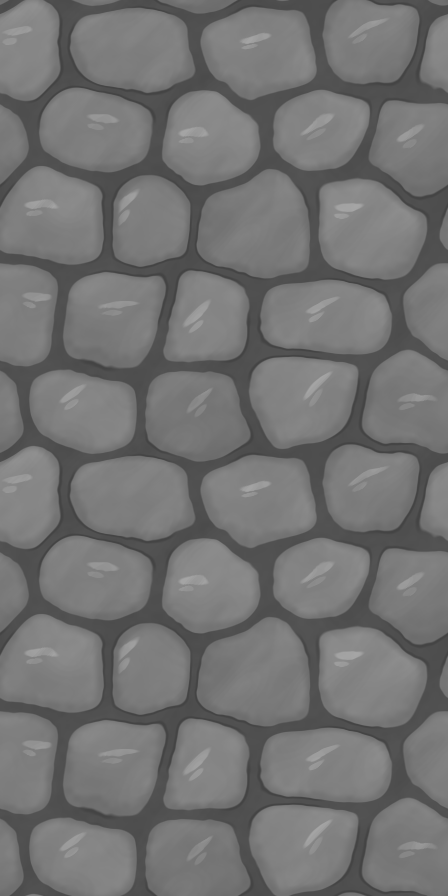
Write a WebGL 1 fragment shader that draws this texture.

```glsl
precision highp float;
// Hand-painted grey cobblestone wall with dark mortar and glossy brush highlights.
uniform vec2 u_resolution;

const vec2 TILES = vec2(1.0, 2.0);      // repeats of the square tile on the canvas
const vec2 GRID = vec2(4.0, 5.0);       // stones per tile
const vec2 JITTER = vec2(0.46, 0.32);   // scatter of stone centres, in cells
const vec2 STRETCH = vec2(1.0, 1.22);   // flattens the stones into rows
const float SIZE_SPREAD = 0.010;        // uneven stone sizes
const float ROUNDING = 58.0;            // lower is rounder
const float GAP = 0.012;                // half the mortar width
const float RIM_WIDTH = 0.024;
const float MORTAR = 0.312;
const float CREVICE = 0.265;
const float RIM = 0.425;
const float STONE_DARK = 0.468;
const float STONE_LIGHT = 0.525;
const float GLOSS = 0.105;

vec2 hash2(vec2 p) {
  vec2 s = vec2(dot(p, vec2(127.1, 311.7)), dot(p, vec2(269.5, 183.3)));
  return fract(sin(s) * 43758.5453);
}

vec2 wrap(vec2 cell, vec2 period) {
  return floor(mod(cell + 0.5, period));
}

// Value noise that repeats after a whole number of cells.
float noise(vec2 p, vec2 period) {
  vec2 i = floor(p);
  vec2 f = p - i;
  f = f * f * (3.0 - 2.0 * f);
  float a = hash2(wrap(i, period)).x;
  float b = hash2(wrap(i + vec2(1.0, 0.0), period)).x;
  float c = hash2(wrap(i + vec2(0.0, 1.0), period)).x;
  float d = hash2(wrap(i + 1.0, period)).x;
  return mix(mix(a, b, f.x), mix(c, d, f.x), f.y);
}

// Diagonal brush strokes with flat, softly edged tones.
float brush(vec2 p, vec2 scale) {
  float v = noise(vec2(p.x + p.y, p.y - p.x) * scale, scale) * 5.0;
  return (floor(v) + smoothstep(0.3, 0.7, fract(v))) / 5.0;
}

float rowShift(float row) {
  return fract((row * 2.0 + 0.5) / 5.0);
}

// Stone centre in xy, size weight in z.
vec3 stoneAt(vec2 cell) {
  vec2 id = wrap(cell, GRID);
  vec2 centre = cell + 0.5 + (hash2(id + 7.0) - 0.5) * JITTER;
  centre.x += rowShift(cell.y);
  return vec3(centre / GRID, (hash2(id + 31.0).x - 0.5) * SIZE_SPREAD);
}

vec2 neighbour(vec2 p, float column, float row) {
  float y = floor(p.y * GRID.y) + row;
  return vec2(floor(p.x * GRID.x - rowShift(y)) + column, y);
}

float power(vec2 p, vec3 stone) {
  vec2 d = (p - stone.xy) * STRETCH;
  return dot(d, d) - stone.z;
}

float streak(vec2 p, vec2 halfSize) {
  return 1.0 - smoothstep(0.75, 1.1, length(p / halfSize));
}

void main() {
  vec2 uv = gl_FragCoord.xy / u_resolution * TILES;
  float pixel = TILES.x / u_resolution.x;
  vec2 wobble = vec2(noise(uv * 11.0, vec2(11.0)), noise(uv * 13.0 + 5.0, vec2(13.0))) - 0.5;
  float fine = noise(uv * 64.0, vec2(64.0)) - 0.5;
  vec2 p = uv + wobble * 0.032 + fine * 0.003;

  // Owning stone
  vec2 id = vec2(0.0);
  vec3 own = vec3(0.0);
  float best = 1e3;
  for (int j = -2; j <= 2; j++) for (int i = -2; i <= 2; i++) {
    vec2 cell = neighbour(p, float(i), float(j));
    vec3 stone = stoneAt(cell);
    float d = power(p, stone);
    if (d < best) { best = d; own = stone; id = wrap(cell, GRID); }
  }

  // Rounded distance to the joints
  float sum = 0.0;
  for (int j = -2; j <= 2; j++) for (int i = -2; i <= 2; i++) {
    vec3 stone = stoneAt(neighbour(p, float(i), float(j)));
    float apart = length((stone.xy - own.xy) * STRETCH);
    if (apart > 0.001) sum += exp(-ROUNDING * (power(p, stone) - best) / (2.0 * apart));
  }
  float edge = -log(sum) / ROUNDING - GAP;

  // Painted stone face
  vec2 local = p - own.xy;
  vec2 rnd = hash2(id + 53.0);
  float broad = brush(uv + wobble * 0.03, vec2(7.0, 13.0)) - 0.5;
  float narrow = brush(uv, vec2(15.0, 34.0)) - 0.5;
  float face = mix(STONE_DARK, STONE_LIGHT, rnd.x) + local.y * 0.14 + local.x * 0.06;
  face += broad * 0.045 + narrow * 0.018;
  float rimEdge = edge + broad * 0.012 + local.y * 0.05;
  float stoneTone = mix(RIM + rnd.x * 0.03, face, smoothstep(0.0, RIM_WIDTH, rimEdge));
  stoneTone += fine * 0.022 * (1.0 - smoothstep(0.01, 0.05, edge));

  // Glossy strokes near the top of most stones
  vec2 g = local - vec2((rnd.y - 0.5) * 0.09, 0.030);
  float angle = mix(-0.35, 0.85, hash2(id + 71.0).x);
  g = mat2(cos(angle), -sin(angle), sin(angle), cos(angle)) * g + narrow * 0.006;
  float gloss = streak(g, vec2(0.040, 0.0095));
  gloss = max(gloss, 0.7 * streak(g + vec2(0.018, 0.019), vec2(0.020, 0.007)));
  gloss *= step(0.2, hash2(id + 91.0).y) * smoothstep(0.008, 0.018, edge);
  stoneTone += gloss * GLOSS * (0.85 + narrow * 0.6);

  // Mortar with darker crevices hugging the stones
  float mortar = MORTAR + broad * 0.03 + fine * 0.012;
  float crevice = smoothstep(0.45, 0.7, noise(uv * 9.0 + 3.0, vec2(9.0)));
  mortar = mix(mortar, CREVICE, crevice * (1.0 - smoothstep(0.001, 0.006, abs(edge + 0.002))));

  float cover = smoothstep(-pixel, pixel, edge);
  gl_FragColor = vec4(vec3(mix(mortar, stoneTone, cover)), 1.0);
}
```
